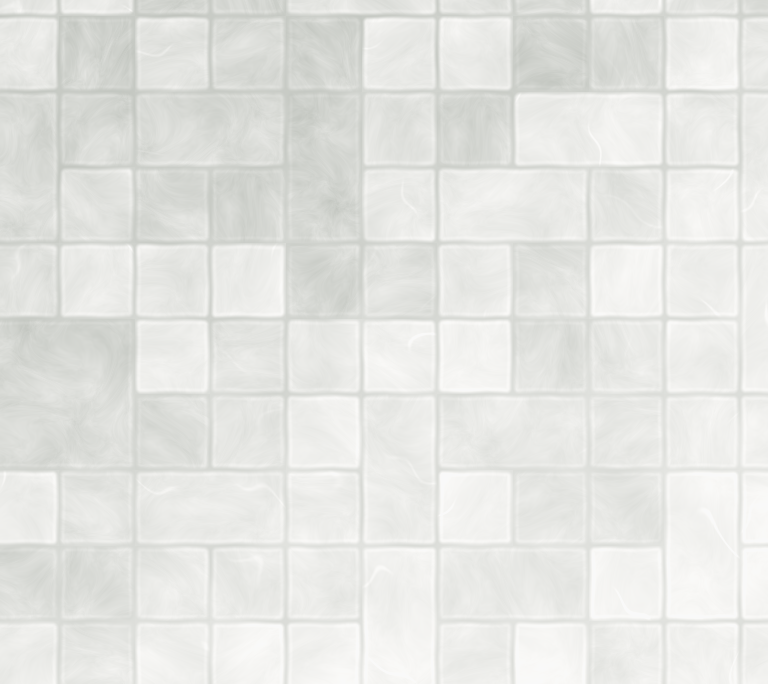
A Shadertoy shader for this texture:

```glsl
// Pale stone mosaic wall: square and joined marble tiles, fading to white at the lower right.

float hash(vec2 p) {
    p = fract(p * vec2(0.1731, 0.2397) + 0.317);
    p += dot(p, p.yx + 19.19);
    return fract((p.x + p.y) * p.x * 7.13);
}

// One larger slab covers two by two cells at the left side.
bool inSlab(vec2 cell) {
    return cell.x < 2.0 && cell.y > 4.5 && cell.y < 6.5;
}

// Each cell points at one neighbour; two that point at each other join.
vec2 pointing(vec2 cell) {
    if (inSlab(cell)) return vec2(0.0);
    float turn = floor(4.0 * hash(cell + 31.0)) * 1.570796;
    return round(vec2(cos(turn), sin(turn)));
}

// Layered, warped sines: soft clouds down to fine grain.
float mottling(vec2 p) {
    float sum = 0.0, amp = 0.5;
    for (int i = 0; i < 7; i++) {
        p = mat2(0.8, -0.6, 0.6, 0.8) * p * 1.65 + 0.7 * sin(p.yx * 1.3);
        sum += amp * sin(p.x) * sin(p.y + 1.0);
        amp *= 0.78;
    }
    return sum;
}

// Thin, broken, wavering streaks.
float veins(vec2 p) {
    float bend = 0.7 * sin(p.y * 2.3 + sin(p.x * 4.0)) + 0.25 * sin(p.y * 9.0 + p.x * 5.0);
    float streak = smoothstep(0.13, 0.0, abs(sin(p.x * 3.2 + bend)));
    return streak * smoothstep(0.0, 0.8, sin(p.y * 3.7 + 2.0 * sin(p.x * 2.1)));
}

float roundedBox(vec2 p, vec2 halfSize, float radius) {
    vec2 q = abs(p) - halfSize + radius;
    return length(max(q, 0.0)) + min(max(q.x, q.y), 0.0) - radius;
}

void mainImage(out vec4 fragColor, in vec2 fragCoord) {
    // Grid with y running down: about ten columns and nine rows
    vec2 uv = fragCoord / iResolution.xy;
    vec2 pos = vec2(fragCoord.x, iResolution.y - fragCoord.y) / iResolution.y;
    vec2 grid = pos * 9.04 + vec2(0.22, 0.79);
    float pixel = 9.04 / iResolution.y;
    float fade = smoothstep(0.0, 1.0, 0.45 * uv.x + 0.7 * (1.0 - uv.y));

    // Find the tile that owns this cell
    vec2 cell = floor(grid);
    vec2 dir = pointing(cell);
    vec2 mate = cell + dir;
    if (pointing(mate) != -dir) mate = cell;
    vec2 corner = min(cell, mate);
    vec2 size = 1.0 + abs(mate - cell);
    bool slab = inSlab(cell);
    if (slab) {
        corner = vec2(0.0, 5.0);
        size = vec2(2.0);
    }

    // Tile outline with a slightly uneven edge
    vec2 local = grid - corner - 0.5 * size;
    vec2 wobble = 0.006 * sin(grid.yx * vec2(7.0, 9.0) + 3.0 * sin(grid * 1.7));
    float edge = roundedBox(local + wobble, 0.5 * size - 0.022, 0.06);

    // Stone: tone, grain and veins vary by tile
    float seed = hash(corner + 7.0);
    float wear = slab ? 0.85 : pow(seed, 1.8);
    float angle = 6.283 * hash(corner + 53.0);
    vec2 stone = mat2(cos(angle), -sin(angle), sin(angle), cos(angle)) * local + 40.0 * seed;
    float tone = 0.965 - 0.055 * (1.0 - fade) - wear * mix(0.13, 0.06, fade);
    tone += mottling(stone * 2.5) * mix(0.022, 0.042, wear) * mix(1.3, 0.7, fade);
    tone += 0.012 * sin(stone.x * 3.0 + sin(stone.y * 2.0));
    tone += 0.045 * veins(stone) * (1.0 - wear) * smoothstep(0.2, 0.6, hash(corner + 91.0));

    // Pale worn rim, then the soft grout line
    tone += 0.022 * smoothstep(0.035, 0.0, abs(edge + 0.04));
    float grout = mix(0.765, 0.875, fade) + 0.012 * sin(grid.x * 5.0 + 2.0 * sin(grid.y * 4.0));
    float strength = 0.85 + 0.15 * sin(grid.x * 2.3 + 2.0 * sin(grid.y * 1.9));
    tone = mix(tone, grout, strength * smoothstep(-0.016 - pixel, 0.012 + pixel, edge));

    // Grey with a faint green cast in the darker stone
    vec3 shadeGrey = vec3(0.81, 0.82, 0.80);
    vec3 paleGrey = vec3(0.94, 0.94, 0.93);
    vec3 color = mix(shadeGrey, paleGrey, (tone - 0.81) / 0.13);
    fragColor = vec4(clamp(color, 0.0, 0.975), 1.0);
}
```
